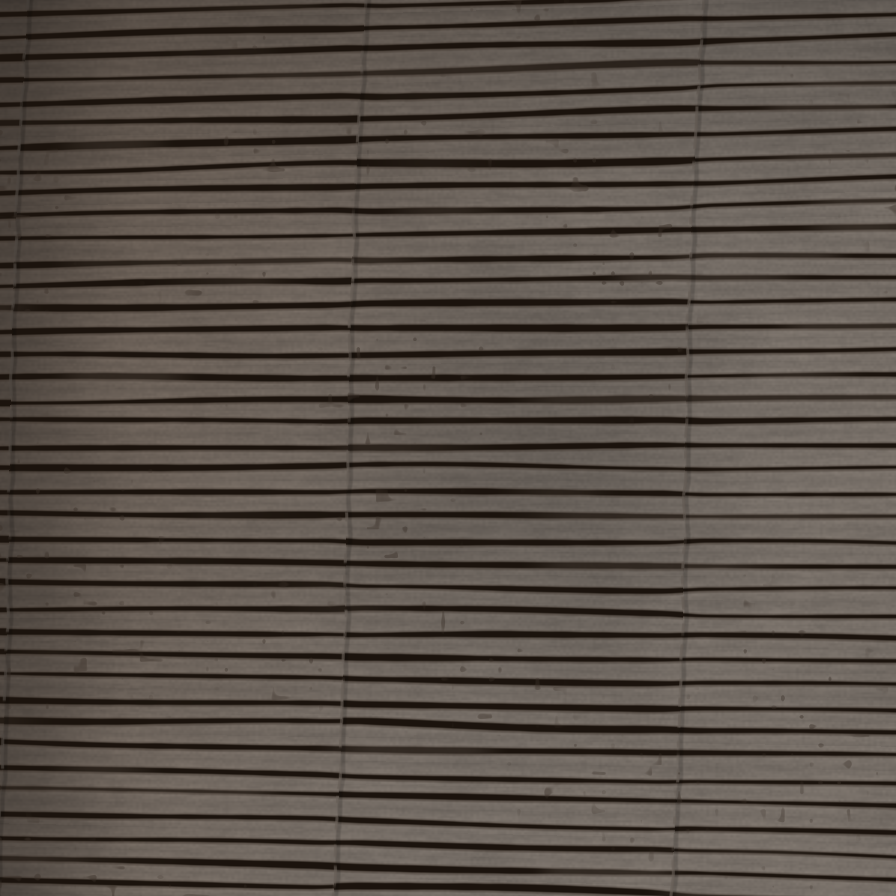
A three.js fragment shader for this texture:

```glsl
varying vec2 vUv;

const float ROWS = 39.2;
const float ROW_PHASE = 0.32;
const float PANEL_WIDTH = 0.377;

const vec3 SLAT_PALE = vec3(0.485, 0.452, 0.422);
const vec3 SLAT_BROWN = vec3(0.425, 0.378, 0.340);
const vec3 GAP_DARK = vec3(0.105, 0.075, 0.050);
const vec3 GAP_SOFT = vec3(0.230, 0.190, 0.160);
const vec3 THREAD = vec3(0.400, 0.365, 0.335);

float hash(vec2 p) {
  vec3 q = fract(vec3(p.xyx) * 0.1031);
  q += dot(q, q.yzx + 33.33);
  return fract((q.x + q.y) * q.z);
}

float noise(vec2 p) {
  vec2 i = floor(p);
  vec2 f = fract(p);
  f = f * f * (3.0 - 2.0 * f);
  float low = mix(hash(i), hash(i + vec2(1.0, 0.0)), f.x);
  float high = mix(hash(i + vec2(0.0, 1.0)), hash(i + vec2(1.0)), f.x);
  return mix(low, high, f.y);
}

float fbm(vec2 p) {
  float sum = 0.0;
  float gain = 0.5;
  for (int i = 0; i < 4; i++) {
    sum += gain * noise(p);
    p = p * 2.03 + 17.1;
    gain *= 0.5;
  }
  return sum / 0.9375;
}

// One noise track per row, varying only along x
float rowNoise(float x, float row, float seed) {
  return noise(vec2(x + hash(vec2(row, seed)) * 50.0, row * 7.0 + seed));
}

// Slats fan out slightly toward the right
float rowCoord(vec2 uv) {
  float fan = uv.x * 0.053 * (uv.y - 0.48);
  return (uv.y - fan) * ROWS + ROW_PHASE;
}

float panelCoord(vec2 uv) {
  float lean = 0.034 * uv.y + 0.003 * sin(uv.y * 7.0);
  return (uv.x + 0.005 - lean) / PANEL_WIDTH;
}

// Half thickness of a gap, in rows, swelling and tapering per panel
float gapHalfWidth(float x, float row, float panel) {
  float column = floor(panel);
  float along = fract(panel);
  float start = hash(vec2(row + 3.0, column + 11.0));
  float end = hash(vec2(row + 31.0, column + 47.0));
  float swell = mix(start, end, along);
  float thinRight = smoothstep(1.8, 2.15, panel);
  float width = 0.075 + 0.075 * swell + 0.045 * (rowNoise(x * 7.0, row, 5.0) - 0.4);
  width += 0.016 * (rowNoise(x * 45.0, row, 9.0) - 0.5);
  return width * mix(1.0, 0.72, thinRight);
}

// Vertical wander of a gap, with a small bend at the seams
float gapOffset(float x, float row, float panel) {
  float wander = 0.22 * (rowNoise(x * 3.5, row, 2.0) - 0.5);
  float jitter = 0.20 * (hash(vec2(row, 71.0)) - 0.5);
  float bend = smoothstep(0.93, 1.07, panel) - smoothstep(1.93, 2.07, panel);
  return wander + jitter + 0.16 * bend * (hash(vec2(row, 23.0)) - 0.5);
}

vec3 slatColor(vec2 uv, float across) {
  float warmth = 1.0 - smoothstep(0.0, 0.9, uv.x + 0.35 * (1.0 - uv.y));
  vec3 color = mix(SLAT_PALE, SLAT_BROWN, warmth);
  float mottle = fbm(uv * vec2(9.0, 13.0)) - 0.5;
  float fiber = noise(uv * vec2(60.0, 420.0)) - 0.5;
  float grain = noise(uv * 300.0) - 0.5;
  color *= 1.0 + 0.12 * mottle + 0.06 * fiber + 0.06 * grain;
  return color * (1.02 - 0.10 * across);
}

// Broad shadows over the whole cloth
float shade(vec2 uv) {
  float left = mix(0.74, 1.0, smoothstep(-0.02, 0.17, uv.x));
  float top = mix(1.0, 0.84, smoothstep(0.72, 1.05, uv.y));
  vec2 p = (uv - vec2(0.58, 0.49)) / vec2(0.20, 0.22);
  float smudge = 1.0 - 0.12 * exp(-dot(p, p));
  return left * top * smudge;
}

void main() {
  vec2 uv = vUv;
  float panel = panelCoord(uv);
  float rows = rowCoord(uv);
  float row = floor(rows + 0.5);
  float d = rows - row - gapOffset(uv.x, row, panel);
  float halfWidth = gapHalfWidth(uv.x, row, panel);

  // Slats, then soft shadow and dark gap
  vec3 color = slatColor(uv, abs(d) * 2.0) * shade(uv);
  float penumbra = 1.0 - smoothstep(halfWidth, halfWidth + 0.13, abs(d + 0.015));
  float core = 1.0 - smoothstep(halfWidth - 0.05, halfWidth + 0.04, abs(d));
  float fade = smoothstep(0.10, 0.28, rowNoise(uv.x * 4.0, row, 13.0));
  color = mix(color, GAP_SOFT, 0.50 * penumbra);
  color = mix(color, GAP_DARK, core * mix(0.65, 1.0, fade));

  // Stitched seams between panels
  float seam = (fract(panel + 0.5) - 0.5) * PANEL_WIDTH;
  seam += 0.003 * (noise(vec2(uv.y * 45.0, 4.0)) - 0.5);
  float stitch = smoothstep(0.25, 0.65, noise(vec2(uv.y * 130.0, floor(panel + 0.5) * 9.0)));
  float thread = 1.0 - smoothstep(0.0008, 0.0026, abs(seam));
  float crease = 1.0 - smoothstep(0.001, 0.004, abs(seam - 0.003));
  color *= 1.0 - 0.16 * crease;
  color = mix(color, THREAD * shade(uv), thread * stitch * 0.65);

  // Sparse dark specks
  float speck = smoothstep(0.86, 0.95, noise(uv * 95.0)) * smoothstep(0.5, 0.7, fbm(uv * 7.0 + 40.0));
  color = mix(color, GAP_SOFT, 0.45 * speck);

  gl_FragColor = vec4(color, 1.0);
}
```
